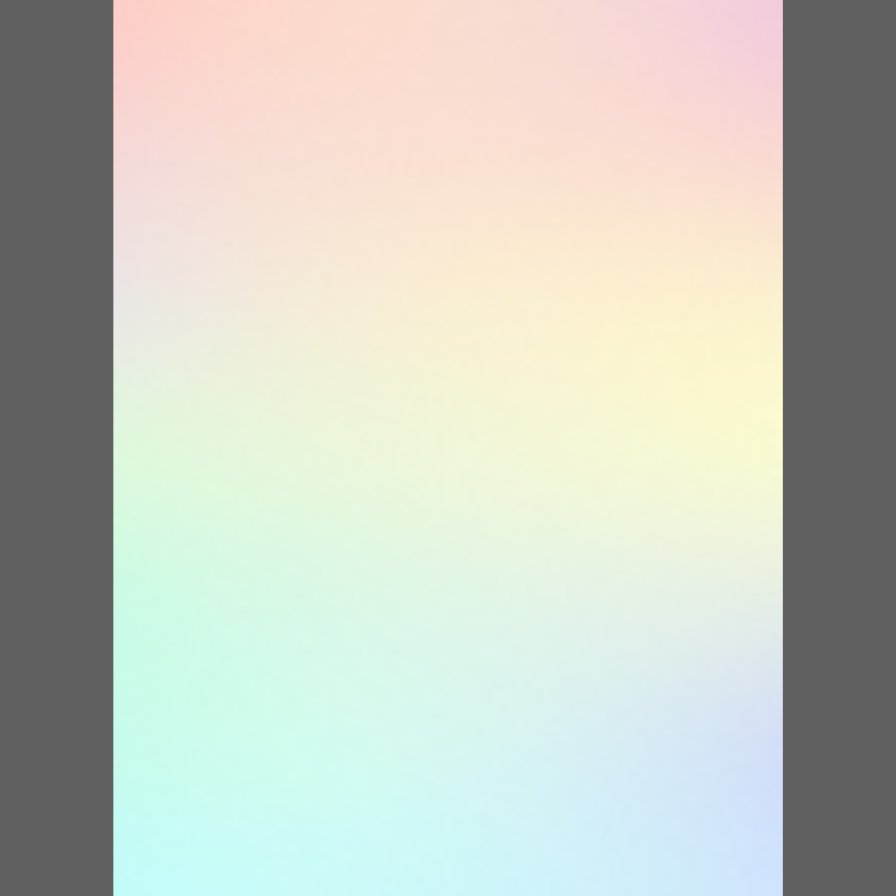
Reproduce this background procedurally as a Shadertoy shader.

```glsl
#define PANEL_LEFT 0.1265
#define PANEL_RIGHT 0.8737
#define BAR_COLOR vec3(0.376)
#define GRAIN_CELLS 110.0
#define GRAIN_AMOUNT 0.006
#define STOPS 7

// Sine-free hash and smooth value noise
float hash(vec2 p) {
    vec3 q = fract(vec3(p.xyx) * 0.1031);
    q += dot(q, q.yzx + 33.33);
    return fract((q.x + q.y) * q.z);
}

float valueNoise(vec2 p) {
    vec2 cell = floor(p);
    vec2 f = fract(p);
    f = f * f * (3.0 - 2.0 * f);
    float low = mix(hash(cell), hash(cell + vec2(1, 0)), f.x);
    float high = mix(hash(cell + vec2(0, 1)), hash(cell + vec2(1, 1)), f.x);
    return mix(low, high, f.y);
}

// Catmull-Rom ramp through evenly spaced colours, bottom to top
vec3 ramp(vec3 stops[STOPS], float height) {
    float s = clamp(height, 0.0, 1.0) * float(STOPS - 1);
    int i = min(int(s), STOPS - 2);
    float t = s - float(i);
    vec3 a = stops[max(i - 1, 0)];
    vec3 b = stops[i];
    vec3 c = stops[i + 1];
    vec3 d = stops[min(i + 2, STOPS - 1)];
    return b + 0.5 * t * (c - a + t * (2.0 * a - 5.0 * b + 4.0 * c - d
         + t * (3.0 * (b - c) + d - a)));
}

// Pastel field: three vertical ramps joined by a parabola across the panel
vec3 pastelField(float x, float y) {
    vec3 leftStops[STOPS] = vec3[STOPS](
        vec3(195, 251, 250), vec3(198, 251, 236), vec3(203, 251, 229),
        vec3(222, 248, 222), vec3(234, 230, 228), vec3(245, 216, 215),
        vec3(254, 204, 199));
    vec3 middleStops[STOPS] = vec3[STOPS](
        vec3(205, 247, 249), vec3(214, 247, 241), vec3(224, 246, 230),
        vec3(240, 246, 217), vec3(249, 238, 211), vec3(250, 224, 210),
        vec3(249, 220, 208));
    vec3 rightStops[STOPS] = vec3[STOPS](
        vec3(207, 227, 253), vec3(211, 222, 247), vec3(230, 238, 229),
        vec3(249, 250, 209), vec3(251, 240, 207), vec3(248, 216, 211),
        vec3(242, 202, 222));
    vec3 left = ramp(leftStops, y);
    vec3 middle = ramp(middleStops, y);
    vec3 right = ramp(rightStops, y);
    float u = 2.0 * x - 1.0;
    vec3 slope = 0.5 * (right - left);
    vec3 bend = 0.5 * (left + right) - middle;
    return (middle + u * (slope + u * bend)) / 255.0;
}

void mainImage(out vec4 fragColor, in vec2 fragCoord) {
    vec2 uv = fragCoord / iResolution.xy;
    float panelX = (uv.x - PANEL_LEFT) / (PANEL_RIGHT - PANEL_LEFT);
    vec3 panel = pastelField(clamp(panelX, 0.0, 1.0), uv.y);

    // Faint mottling
    panel += GRAIN_AMOUNT * (valueNoise(uv * GRAIN_CELLS) - 0.5);

    // Side bars with smooth edges
    float inside = min(uv.x - PANEL_LEFT, PANEL_RIGHT - uv.x);
    float coverage = clamp(inside * iResolution.x + 0.5, 0.0, 1.0);
    fragColor = vec4(mix(BAR_COLOR, panel, coverage), 1.0);
}
```
